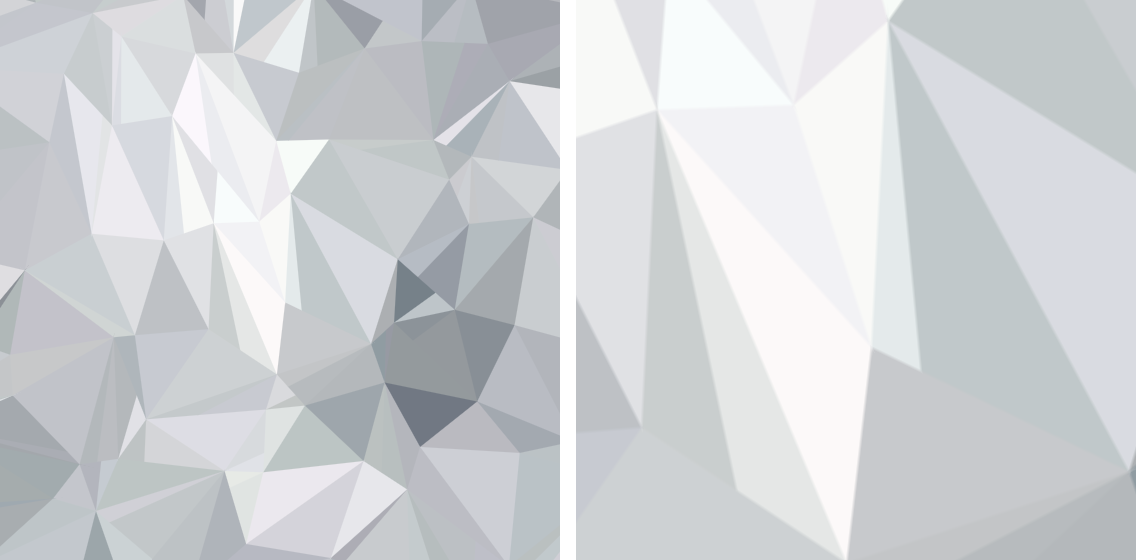
Left: the whole. Right: its middle third, enlarged.
Reproduce this background procedurally as a three.js fragment shader.

```glsl
// Low-poly backdrop of pale grey facets, bright at upper left, slate at right.
// A turned, jittered lattice is cut into triangles, some cut again to slivers;
// each facet takes one flat tone from soft light spots, noise and a hash.

varying vec2 vUv;

const float CELLS = 7.6;          // lattice cells across the canvas
const float JITTER = 0.47;        // vertex shift in cells
const float TURN = 0.42;          // lattice angle in radians
const float EDGE = 0.002;         // edge softness in canvas units
const float SPLIT_SHARE = 0.36;   // share of triangles cut in two
const float BASE_TONE = 0.765;
const float FACET_VARIATION = 0.13;
const float NOISE_VARIATION = 0.10;
const float ACCENT_SHARE = 0.10;  // share of facets with a strong tone
const float ACCENT_TONE = 0.13;
const float COOLNESS = 0.065;     // blue shift of darker tones
const float HUE_VARIATION = 0.022;

// Light and shade spots: centre x, y, radius, strength.
const vec4 GLOW_TOP = vec4(0.33, 0.79, 0.23, 0.17);
const vec4 GLOW_MIDDLE = vec4(0.44, 0.53, 0.15, 0.13);
const vec4 GLOW_BOTTOM = vec4(0.47, 0.16, 0.11, 0.15);
const vec4 SHADE_RIGHT = vec4(0.76, 0.36, 0.17, -0.20);
const vec4 SHADE_LEFT = vec4(0.04, 0.15, 0.09, -0.12);
const vec4 SHADE_CORNER = vec4(0.92, 0.96, 0.18, -0.08);

vec3 hash3(vec2 p) {
  vec3 q = fract(p.xyx * vec3(0.1031, 0.1030, 0.0973));
  q += dot(q, q.yxz + 33.33);
  return fract((q.xxy + q.yzz) * q.zyx);
}

float gradientDot(vec2 corner, vec2 p) {
  float angle = 6.2832 * hash3(corner + 91.0).x;
  return dot(vec2(cos(angle), sin(angle)), p - corner);
}

float gradientNoise(vec2 p) {
  vec2 i = floor(p), f = p - i;
  vec2 u = f * f * f * (f * (f * 6.0 - 15.0) + 10.0);
  vec2 x = vec2(1.0, 0.0);
  return mix(mix(gradientDot(i, p), gradientDot(i + x, p), u.x),
             mix(gradientDot(i + x.yx, p), gradientDot(i + x.xx, p), u.x), u.y);
}

float spot(vec2 p, vec4 s) {
  vec2 d = (p - s.xy) / s.z;
  return s.w * exp(-dot(d, d));
}

float cross2(vec2 a, vec2 b) { return a.x * b.y - a.y * b.x; }

// Signed distance to the line a-b, positive on its left.
float leftOf(vec2 p, vec2 a, vec2 b) { return cross2(normalize(b - a), p - a); }

mat2 turn() {
  float c = cos(TURN), s = sin(TURN);
  return mat2(c, s, -s, c);
}

vec2 vertex(vec2 id) {
  return id + (hash3(id + 40.0).xy - 0.5) * 2.0 * JITTER;
}

// Flat colour of the facet whose centre is given in canvas units.
vec3 facetColour(vec2 centre, vec2 seed) {
  vec3 r = hash3(seed + 7.0), hue = hash3(seed + 153.0) - 0.5;
  float tone = BASE_TONE + FACET_VARIATION * (r.x - 0.5)
    + NOISE_VARIATION * gradientNoise(centre * 4.0)
    + spot(centre, GLOW_TOP) + spot(centre, GLOW_MIDDLE)
    + spot(centre, GLOW_BOTTOM) + spot(centre, SHADE_RIGHT)
    + spot(centre, SHADE_LEFT) + spot(centre, SHADE_CORNER);
  tone += step(r.y, ACCENT_SHARE) * ACCENT_TONE * (r.z < 0.5 ? -1.0 : 1.0);
  tone = clamp(tone, 0.47, 0.98);
  return tone + COOLNESS * (1.0 - tone) * vec3(-1.0, 0.0, 1.0) + HUE_VARIATION * hue;
}

void addFacet(vec2 p, vec2 a, vec2 b, vec2 c, vec2 seed, inout vec4 sum) {
  if (cross2(b - a, c - a) <= 0.0) return;
  float d = min(leftOf(p, a, b), min(leftOf(p, b, c), leftOf(p, c, a)));
  float cover = clamp(0.5 + d / (EDGE * CELLS), 0.0, 1.0);
  if (cover <= 0.0) return;
  vec2 centre = (a + b + c) / 3.0 * turn() / CELLS;
  sum += cover * vec4(facetColour(centre, seed), 1.0);
}

// Draws a triangle whole, or cut from c to a point on a-b.
void addTriangle(vec2 p, vec2 a, vec2 b, vec2 c, vec2 seed, inout vec4 sum) {
  vec3 r = hash3(seed + 311.0);
  if (r.x > SPLIT_SHARE) {
    addFacet(p, a, b, c, seed, sum);
  } else {
    vec2 cut = mix(a, b, mix(0.15, 0.5, r.y));
    addFacet(p, a, cut, c, seed, sum);
    addFacet(p, cut, b, c, seed + 523.0, sum);
  }
}

void main() {
  vec2 p = turn() * vUv * CELLS;
  vec4 sum = vec4(0.0);
  for (int y = -1; y <= 1; y++) {
    for (int x = -1; x <= 1; x++) {
      vec2 id = floor(p) + vec2(float(x), float(y));
      vec2 a = vertex(id), b = vertex(id + vec2(1.0, 0.0));
      vec2 c = vertex(id + 1.0), d = vertex(id + vec2(0.0, 1.0));
      // Cut the quad along the diagonal that leaves the fuller triangles.
      float alongAC = min(cross2(b - a, c - a), cross2(c - a, d - a));
      float alongBD = min(cross2(b - a, d - a), cross2(c - b, d - b));
      bool useAC = alongAC > alongBD;
      addTriangle(p, a, b, useAC ? c : d, id, sum);
      addTriangle(p, c, d, useAC ? a : b, id + 211.0, sum);
    }
  }
  gl_FragColor = vec4(sum.rgb / max(sum.a, 0.0001), 1.0);
}
```
